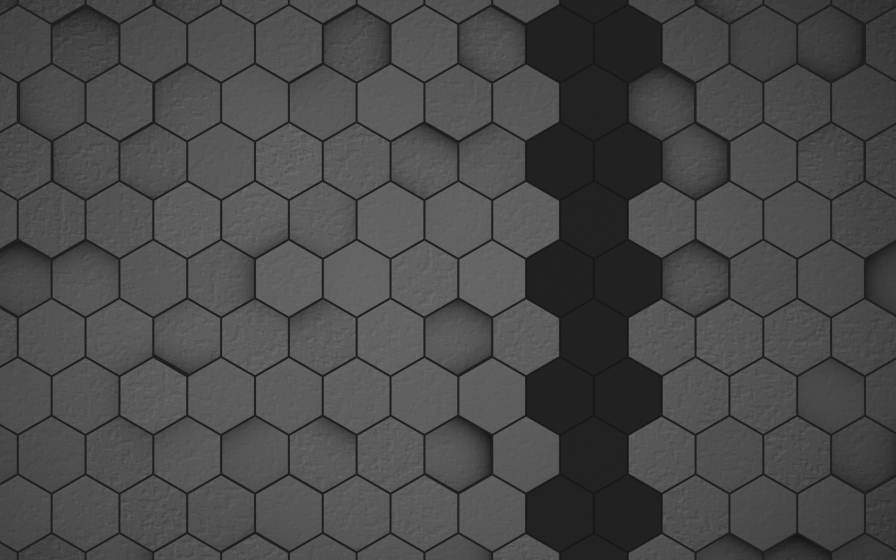
A WebGL 1 fragment shader for this pattern:

```glsl
precision highp float;
// Grey plaster hexagon tiles at uneven heights, crossed by a dark vertical band.
uniform vec2 u_resolution;

const vec2 LATTICE = vec2(1.0, 1.7320508); // tile width, two row steps

float hash(vec2 p) {
  vec3 q = fract(vec3(p.xyx) * 0.1031);
  q += dot(q, q.yzx + 33.33);
  return fract((q.x + q.y) * q.z);
}

float noise(vec2 p) {
  vec2 i = floor(p), f = fract(p);
  f = f * f * (3.0 - 2.0 * f);
  return mix(mix(hash(i), hash(i + vec2(1, 0)), f.x),
             mix(hash(i + vec2(0, 1)), hash(i + vec2(1, 1)), f.x), f.y);
}

// Rough plaster relief: fine grain plus sparse creases
float plaster(vec2 p) {
  float sum = 0.0, amp = 0.5;
  for (int i = 0; i < 3; i++) {
    sum += amp * noise(p);
    p = mat2(1.6, 1.2, -1.2, 1.6) * p + 7.3;
    amp *= 0.55;
  }
  return sum + 0.35 * smoothstep(0.12, 0.0, abs(sum - 0.45));
}

// Column and row of a tile, from its centre
vec2 tileId(vec2 centre) {
  float row = floor(centre.y / 0.8660254 + 0.5);
  return vec2(floor(centre.x - 0.5 * mod(row, 2.0) + 0.5), row);
}

// The band alternates two tiles and one tile per row
float inBand(vec2 id) {
  return step(-0.5, id.x) * step(id.x, 1.5 - mod(id.y, 2.0));
}

float tileHeight(vec2 id) {
  return mix(hash(id + 41.0), 0.8, inBand(id));
}

vec2 nearestCentre(vec2 p) {
  vec2 a = LATTICE * floor(p / LATTICE + 0.5);
  vec2 b = LATTICE * (floor(p / LATTICE) + 0.5);
  return distance(p, a) < distance(p, b) ? a : b;
}

void main() {
  vec2 uv = gl_FragCoord.xy / u_resolution;
  float pixel = 8.262 / u_resolution.y;
  vec2 p = gl_FragCoord.xy * pixel - vec2(8.262, 0.688);
  vec2 centre = nearestCentre(p);
  vec2 id = tileId(centre);
  float band = inBand(id);
  float height = tileHeight(id);
  vec2 outward = uv * 2.0 - 1.0;

  // Joints, visible side walls and soft shadows from taller neighbours
  float shade = 1.0, joint = 0.0, bevel = 0.0;
  for (int k = 0; k < 6; k++) {
    float angle = float(k) * 1.0471976;
    vec2 n = vec2(cos(angle), sin(angle));
    float edge = 0.5 - dot(p - centre, n);
    float rise = smoothstep(0.3, 1.0, tileHeight(tileId(centre + n)) - height);
    float width = 0.015 + 0.05 * rise * max(dot(n, outward), 0.0);
    joint = max(joint, 1.0 - smoothstep(-0.75, 0.75, (edge - width) / pixel));
    shade *= 1.0 - rise * (0.55 + 0.15 * n.y + 0.08 * n.x) * exp(-6.5 * edge);
    bevel += dot(n, vec2(-0.4, 0.9)) * exp(-28.0 * edge);
  }

  // Plaster lit from the upper left, roughness differs per tile
  vec2 grain = p * vec2(11.0, 14.0) + hash(id) * 50.0;
  float relief = plaster(grain) - plaster(grain + vec2(-0.35, 0.45));
  float rough = mix(0.02, 0.075, hash(id + 9.0));

  // Broad light falls off towards the corners
  vec2 fall = (uv - vec2(0.45, 0.46)) * vec2(2.0, 1.6);
  float grey = 0.388 - 0.098 * dot(fall, fall);
  grey += 0.022 * (hash(id + 17.0) - 0.5) + rough * relief + 0.012 * bevel;
  grey *= shade;

  float dark = 0.13 + 0.008 * (hash(id + 5.0) - 0.5) + 0.006 * relief;
  grey = mix(grey, dark, band);
  grey = mix(grey, mix(0.12, 0.095, band), joint);
  gl_FragColor = vec4(vec3(grey), 1.0);
}
```
